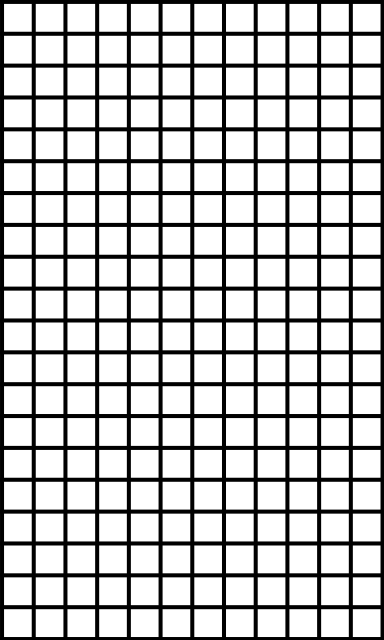
Write a Shadertoy shader that draws this pattern.

```glsl
// Ink coverage of evenly spaced lines, one at each whole number
vec2 lineCoverage(vec2 grid, vec2 pixel) {
    vec2 distanceToLine = abs(grid - round(grid));
    return clamp((0.0635 - distanceToLine) / pixel + 0.5, 0.0, 1.0);
}

void mainImage(out vec4 fragColor, in vec2 fragCoord) {
    vec2 uv = fragCoord / iResolution.xy;
    uv.y = 1.0 - uv.y;

    // Twelve columns and twenty rows, with the border lines just inside the canvas
    vec2 cells = vec2(12.11, 20.09);
    vec2 grid = uv * cells - vec2(0.064, 0.06);
    vec2 ink = lineCoverage(grid, cells / iResolution.xy);

    // Black lines over white squares
    float paper = (1.0 - ink.x) * (1.0 - ink.y);
    fragColor = vec4(vec3(paper), 1.0);
}
```
